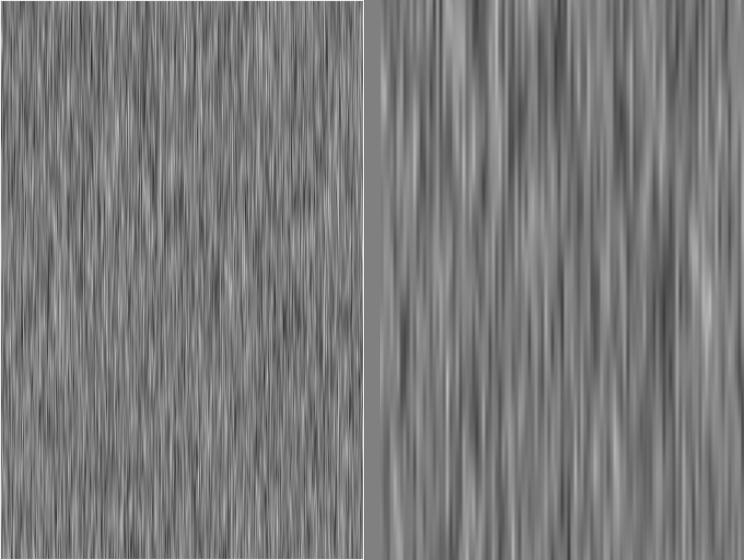
Left, the full canvas; right, a detail of the centre.
This texture is drawn by a Shadertoy shader. Its source:

```glsl
// Brushed grey metal: hair-thin vertical streaks inside a pale hairline frame.
// Each column carries its own smooth noise along y, shifted by a random phase;
// fine and wider columns are layered, then mapped to a grey tone.

#define FINE_COLUMNS 512.0   // columns per canvas height
#define WIDE_COLUMNS 217.0
#define LONG_STREAK 0.075    // streak lengths in canvas heights
#define SHORT_STREAK 0.034
#define SHORT_WEIGHT 0.60
#define WIDE_WEIGHT 0.70
#define BASE_GREY 0.476
#define CONTRAST 0.122
#define FRAME_WIDTH 0.00195
#define FRAME_GREY 0.93

float hash(vec2 p) {
    vec3 q = fract(p.xyx * 0.1031);
    q += dot(q, q.yzx + 33.33);
    return fract((q.x + q.y) * q.z);
}

// Smooth signed noise along one column
float columnNoise(float column, float y, float seed) {
    float t = y + 20.0 * hash(vec2(column, seed));
    float cell = floor(t);
    float blend = smoothstep(0.0, 1.0, t - cell);
    vec2 key = vec2(column + 3.7 * seed, cell + 41.0 * seed);
    return 2.0 * mix(hash(key), hash(key + vec2(0.0, 1.0)), blend) - 1.0;
}

// Neighbouring columns blended across x
float streaks(vec2 p, float columns, float streakLength, float seed) {
    float x = p.x * columns - 0.5 + 7.0;
    float column = floor(x);
    float y = p.y / streakLength;
    return mix(columnNoise(column, y, seed),
               columnNoise(column + 1.0, y, seed),
               smoothstep(0.0, 1.0, x - column));
}

void mainImage(out vec4 fragColor, in vec2 fragCoord) {
    vec2 p = fragCoord / iResolution.y;
    vec2 canvas = iResolution.xy / iResolution.y;

    // Layered grain
    float grain = streaks(p, FINE_COLUMNS, LONG_STREAK, 1.0);
    grain += SHORT_WEIGHT * streaks(p, FINE_COLUMNS, SHORT_STREAK, 2.0);
    grain += WIDE_WEIGHT * streaks(p, WIDE_COLUMNS, LONG_STREAK, 3.0);

    // Tone, with slightly stretched highlights and shadows
    float grey = BASE_GREY + CONTRAST * grain * (0.93 + 0.09 * grain * grain);

    // Pale frame along the canvas edge
    vec2 toEdge = min(p, canvas - p);
    float edge = min(toEdge.x, toEdge.y);
    float frame = clamp((FRAME_WIDTH - edge) * iResolution.y + 0.5, 0.0, 1.0);
    grey = mix(grey, FRAME_GREY, frame);

    fragColor = vec4(vec3(clamp(grey, 0.0, 1.0)), 1.0);
}
```
